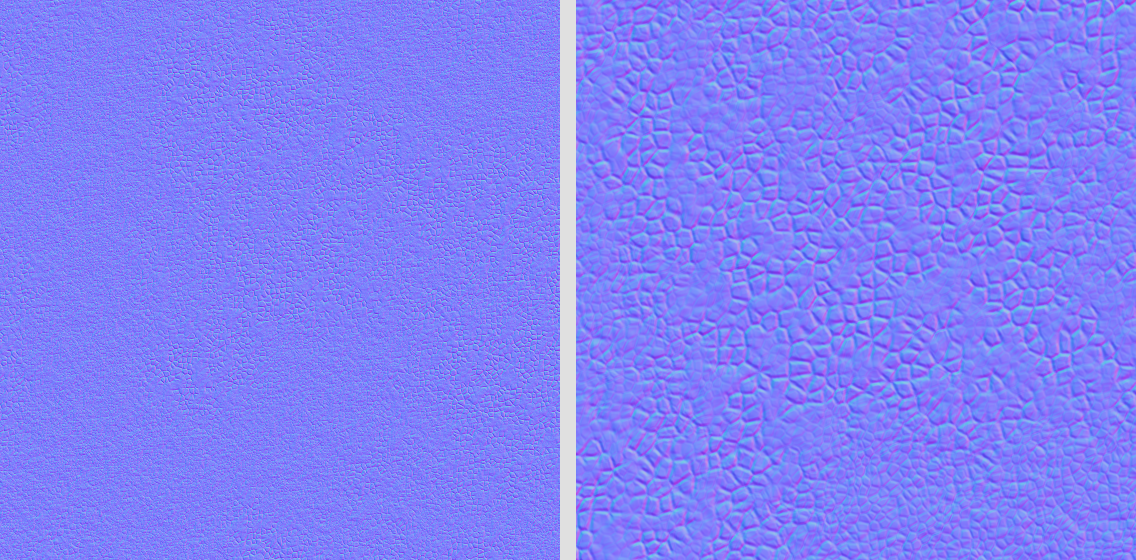
Left: the whole. Right: its middle third, enlarged.
A WebGL 1 fragment shader for this texture map:

```glsl
precision highp float;
// Tangent-space normal map of fine pebbled leather with calmer and rougher patches.

uniform vec2 u_resolution;

#define PEBBLES 108.0      // large pebbles across the canvas
#define FINE_RATIO 1.7     // how much smaller the small pebbles are
#define CREASE_WIDTH 0.4   // softness of the creases, in pebbles
#define WARP 0.5           // irregularity of the pebble outlines
#define LEAN 0.08          // stretch of the grain along the diagonal
#define GRAIN 1.1          // height of the fine grain
#define SWELL 1.0          // height of the gentle undulation
#define PATCHES 6.0        // rough patches across the canvas
#define STRENGTH vec2(0.064, 0.08) // steepness of the relief along x and y
#define SAMPLE_STEP 0.0008 // slope sampling distance, in canvas units
#define BLUE_LEVEL 0.97    // length of the normal along its axis

float hash(vec2 p) {
  return fract(sin(dot(p, vec2(127.1, 311.7))) * 43758.5453);
}

vec2 hash2(vec2 p) {
  return vec2(hash(p), hash(p + vec2(37.3, 17.9)));
}

float valueNoise(vec2 p) {
  vec2 cell = floor(p);
  vec2 f = fract(p);
  f = f * f * (3.0 - 2.0 * f);
  float low = mix(hash(cell), hash(cell + vec2(1.0, 0.0)), f.x);
  float high = mix(hash(cell + vec2(0.0, 1.0)), hash(cell + vec2(1.0, 1.0)), f.x);
  return mix(low, high, f.y);
}

// Rounded cells: 0 in the creases, 1 on the flat tops.
float pebbles(vec2 p) {
  vec2 cell = floor(p);
  vec2 f = fract(p);
  float nearest = 8.0;
  float second = 8.0;
  for (int y = -1; y <= 1; y++) {
    for (int x = -1; x <= 1; x++) {
      vec2 offset = vec2(float(x), float(y));
      float d = length(offset + 0.1 + 0.8 * hash2(cell + offset) - f);
      second = min(second, max(nearest, d));
      nearest = min(nearest, d);
    }
  }
  return smoothstep(0.0, CREASE_WIDTH, second - nearest);
}

// Relief height, with the share of large pebbles set by the roughness.
float relief(vec2 uv, float roughness) {
  vec2 p = uv * PEBBLES;
  p -= LEAN * p.yx;
  vec2 bend = vec2(valueNoise(p * 0.5 + 11.0), valueNoise(p * 0.5 + 53.0)) - 0.5;
  vec2 bent = p + WARP * bend;

  // Creases are measured down from the tops and fade out in places.
  float depth = smoothstep(0.15, 0.6, valueNoise(p * 0.8 + 83.0));
  float large = (pebbles(bent) - 1.0) * depth * mix(0.25, 1.35, roughness);
  float small = pebbles(bent * FINE_RATIO + 71.0) * mix(0.55, 0.2, roughness);

  float grain = valueNoise(p * 1.5 + 7.0) + 0.6 * valueNoise(p * 2.5 + 29.0);
  return large + small + grain * GRAIN + valueNoise(p * 0.3 + 41.0) * SWELL;
}

void main() {
  vec2 uv = gl_FragCoord.xy / min(u_resolution.x, u_resolution.y);

  // Broad patches where the large pebbles stand out more or less.
  float patches = 0.65 * valueNoise(uv * PATCHES + 3.0)
                + 0.35 * valueNoise(uv * PATCHES * 2.6 + 19.0);
  float roughness = smoothstep(0.15, 0.75, patches);

  // Central differences give the slope per pebble.
  vec2 e = vec2(SAMPLE_STEP, 0.0);
  vec2 slope = vec2(relief(uv + e.xy, roughness) - relief(uv - e.xy, roughness),
                    relief(uv + e.yx, roughness) - relief(uv - e.yx, roughness));
  slope /= 2.0 * SAMPLE_STEP * PEBBLES;

  vec3 normal = normalize(vec3(-slope * STRENGTH, 1.0));
  normal.z *= BLUE_LEVEL;
  gl_FragColor = vec4(normal * 0.5 + 0.5, 1.0);
}
```
